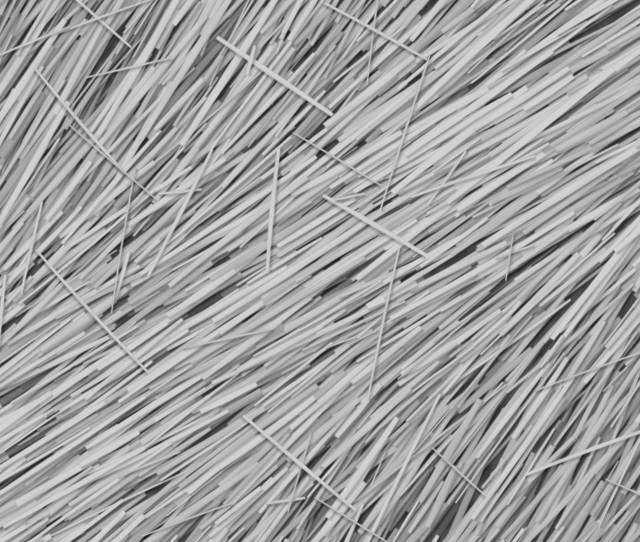
A Shadertoy shader for this texture:

```glsl
// Draws a bed of pale grey straw, combed diagonally, with stray stalks on top.

// Integer hash: three random values from 0 to 1 for each cell
vec3 hash3(ivec3 cell) {
    uvec3 v = uvec3(cell + 4096) * 1664525u + 1013904223u;
    v.x += v.y * v.z; v.y += v.z * v.x; v.z += v.x * v.y;
    v ^= v >> 16u;
    v.x += v.y * v.z; v.y += v.z * v.x; v.z += v.x * v.y;
    return vec3(v >> 8u) / 16777216.0;
}

// Smooth value noise
float noise(vec2 p) {
    ivec2 i = ivec2(floor(p));
    vec2 f = fract(p);
    f = f * f * (3.0 - 2.0 * f);
    float a = hash3(ivec3(i, 90)).x, b = hash3(ivec3(i + ivec2(1, 0), 90)).x;
    float c = hash3(ivec3(i + ivec2(0, 1), 90)).x, d = hash3(ivec3(i + 1, 90)).x;
    return mix(mix(a, b, f.x), mix(c, d, f.x), f.y);
}

// 0 on the neat diagonal band, 1 in the steeper, rougher corners
float roughness(vec2 p) {
    float across = dot(p - vec2(0.59, 0.5), vec2(-0.54, 0.84));
    return smoothstep(0.08, 0.5, abs(across) + 0.12 * (noise(p * 5.0) - 0.5));
}

// Lays one rounded stalk and its shadow over the shade below
void layStraw(inout float shade, vec2 p, vec2 centre, float angle, vec2 halfSize, float tone, float bend) {
    vec2 dir = vec2(cos(angle), sin(angle));
    vec2 q = p - centre;
    q = vec2(dot(q, dir), dot(q, vec2(-dir.y, dir.x)));
    q.y += bend * q.x * q.x;

    // Stalks narrow a little towards their tips
    float tip = 1.0 - smoothstep(halfSize.x - 0.004, halfSize.x + 0.001, abs(q.x));
    float halfWidth = halfSize.y * (1.0 - 0.3 * abs(q.x) / halfSize.x);

    // Narrow soft shadow on the lower side
    float fall = abs(q.y + 0.003) - halfWidth;
    shade *= 1.0 - 0.2 * tip * (1.0 - smoothstep(-0.002, 0.0055, fall));

    // Body with a lit upper side and faint lengthwise fibres
    float cover = tip * (1.0 - smoothstep(-0.0021, 0.0021, abs(q.y) - halfWidth));
    float t = clamp(q.y / halfWidth, -1.0, 1.0);
    float fibre = 0.01 * cos(t * 7.0 + tone * 90.0) + 0.018 * cos(q.x * 45.0 + tone * 200.0);
    float body = tone * (1.0 + 0.03 * t - 0.06 * t * t + fibre);
    shade = mix(shade, min(body, 0.825), cover);
}

void mainImage(out vec4 fragColor, in vec2 fragCoord) {
    vec2 p = fragCoord / iResolution.y;
    float aspect = iResolution.x / iResolution.y;
    float shade = 0.22 + 0.12 * noise(p * 60.0);

    // Long narrow cells, turned along the mean direction of the straw
    const float meanAngle = 0.8;
    vec2 along = vec2(cos(meanAngle), sin(meanAngle));
    mat2 turn = mat2(along, vec2(-along.y, along.x));
    vec2 cellSize = vec2(0.26, 0.032);

    // Layers from the dark bottom to the bright top
    for (int layer = 0; layer < 12; layer++) {
        float height = float(layer) / 11.0;
        vec2 shift = hash3(ivec3(layer, 7, 31)).xy;
        ivec2 home = ivec2(floor((p * turn) / cellSize + shift));
        for (int i = -1; i <= 1; i++)
        for (int j = -3; j <= 3; j++) {
            ivec2 id = home + ivec2(i, j);
            vec3 place = hash3(ivec3(id, layer));
            vec3 look = hash3(ivec3(id, layer + 20));
            vec3 form = hash3(ivec3(id, layer + 40));
            vec2 centre = turn * ((vec2(id) + place.xy - shift) * cellSize);
            float rough = roughness(centre);
            if (place.z > mix(0.98, 0.78, rough)) continue;

            float jitter = (look.x + form.x - 1.0) * mix(0.16, 0.26, rough);
            float angle = 0.56 + 0.44 * rough + jitter;
            vec2 halfSize = vec2(mix(0.05, 0.2, look.y), mix(0.002, 0.0078, look.z));
            float tone = mix(0.42, 0.84, pow(height, 0.5)) + 0.035 - 0.15 * form.y * form.y - 0.05 * rough;
            layStraw(shade, p, centre, angle, halfSize, tone, 0.2 * (form.z - 0.5));
        }
    }

    // Stray stalks lying across the bed, most of them thin
    for (int k = 0; k < 40; k++) {
        vec3 place = hash3(ivec3(k, 3, 70));
        vec3 look = hash3(ivec3(k, 5, 71));
        float angle = place.z < 0.25 ? mix(-0.9, -0.4, look.x)
                    : place.z < 0.55 ? mix(0.08, 0.4, look.x) : mix(0.95, 1.5, look.x);
        vec2 halfSize = vec2(mix(0.03, 0.16, look.y), mix(0.0018, 0.0055, look.z * look.z));
        layStraw(shade, p, place.xy * vec2(aspect, 1.0), angle, halfSize, 0.76 + 0.07 * look.z, 0.3 * (look.x - 0.5));
    }

    fragColor = vec4(vec3(clamp(shade, 0.0, 1.0)), 1.0);
}
```
